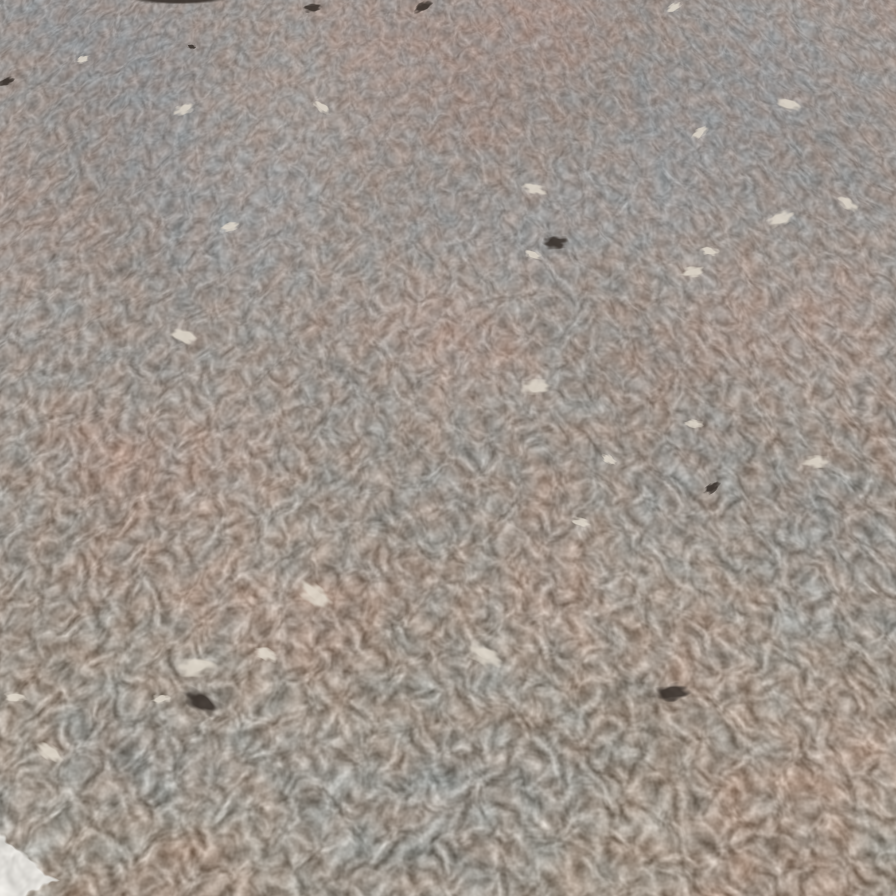
Reproduce this texture procedurally as a three.js fragment shader.

```glsl
// Worn asphalt receding into the distance, with scattered leaf flecks and a painted corner.
varying vec2 vUv;

const vec3 NEAR_COLOR = vec3(0.622, 0.583, 0.538);
const vec3 FAR_COLOR = vec3(0.610, 0.580, 0.562);
const vec3 PINK_TINT = vec3(0.030, -0.008, -0.018);
const vec3 COOL_TINT = vec3(-0.022, 0.002, 0.022);
const vec3 PALE_LEAF = vec3(0.88, 0.85, 0.80);
const vec3 DARK_LEAF = vec3(0.20, 0.17, 0.15);
const vec3 PAINT = vec3(0.87, 0.86, 0.84);
const float HORIZON = 1.9;        // height at which the ground would vanish
const float GRAIN_DENSITY = 165.0;
const float GRAIN_STRETCH = 0.52; // density along a grain relative to across
const float NEAR_CONTRAST = 0.33;
const float FAR_CONTRAST = 0.15;
const int PALE_COUNT = 26;
const int DARK_COUNT = 8;

float hash(vec2 p) {
  vec3 q = fract(vec3(p.xyx) * 0.1031);
  q += dot(q, q.yzx + 33.33);
  return fract((q.x + q.y) * q.z);
}

vec2 gradientAt(vec2 cell) {
  float angle = 6.2832 * hash(cell);
  return vec2(cos(angle), sin(angle));
}

// Signed gradient noise
float noise(vec2 p) {
  vec2 i = floor(p), f = p - i;
  vec2 u = f * f * f * (f * (f * 6.0 - 15.0) + 10.0);
  vec2 e = vec2(1.0, 0.0);
  float low = mix(dot(gradientAt(i), f), dot(gradientAt(i + e), f - e), u.x);
  float high = mix(dot(gradientAt(i + e.yx), f - e.yx),
                   dot(gradientAt(i + 1.0), f - 1.0), u.x);
  return mix(low, high, u.y);
}

vec2 rotate(vec2 p, float angle) {
  float c = cos(angle), s = sin(angle);
  return vec2(c * p.x + s * p.y, c * p.y - s * p.x);
}

// Short strokes lying along the given angle
float strokes(vec2 p, float angle) {
  return noise(rotate(p, angle) * vec2(GRAIN_STRETCH, 1.0) + 300.0);
}

// Crooked grains that lean either way from patch to patch
float stoneGrain(vec2 ground) {
  vec2 p = ground * GRAIN_DENSITY;
  p += 0.9 * vec2(noise(p * 0.35 + 71.0), noise(p * 0.35 + 123.0));
  float lean = smoothstep(-0.12, 0.12, noise(p * 0.22 + 211.0) - 0.06);
  float grain = mix(strokes(p, -0.95), strokes(p, 0.75), lean);
  return grain + 0.35 * noise(p * 1.7 + 47.0);
}

// Coverage of one ragged fleck placed by its seed
float fleck(vec2 uv, float seed, float size) {
  vec2 center = vec2(hash(vec2(seed, 3.0)), hash(vec2(seed, 17.0)));
  center.y = 1.0 - 0.85 * pow(center.y, 1.2);
  float angle = 1.4 * (hash(vec2(seed, 29.0)) - 0.5);
  float scale = size * (0.5 + 0.8 * hash(vec2(seed, 41.0))) * (HORIZON - center.y);
  vec2 q = rotate(uv - center, angle) / (scale * vec2(1.0, 0.5));
  float edge = length(q) - 1.0 + 0.6 * noise(q * 1.3 + seed * 7.0);
  return 1.0 - smoothstep(-0.4, 0.4, edge);
}

void main() {
  vec2 uv = vUv;
  float depth = HORIZON - uv.y;
  vec2 ground = vec2((uv.x - 0.5) / depth, -log(depth));
  float far = smoothstep(0.0, 1.0, uv.y);

  // Broad stains and small colour blotches
  vec3 color = mix(NEAR_COLOR, FAR_COLOR, far);
  float stain = noise(uv * vec2(3.0, 4.5) + 12.0) + 0.5 * noise(uv * 9.0 + 31.0);
  color += PINK_TINT * max(stain, 0.0) * 1.8 + COOL_TINT * max(-stain, 0.0) * 1.4;
  color += 0.035 * noise(uv * 5.0 + 90.0);
  color += vec3(0.035, -0.012, -0.035) * noise(ground * 48.0 + 150.0);

  // Stone texture, softer with distance
  float grain = stoneGrain(ground);
  float contrast = mix(NEAR_CONTRAST, FAR_CONTRAST, far);
  color += contrast * grain * vec3(0.98, 1.0, 1.02);
  color += 0.05 * noise(uv * 230.0);

  // Fallen flecks
  for (int i = 0; i < PALE_COUNT; i++) {
    color = mix(color, PALE_LEAF, 0.85 * fleck(uv, float(i) + 5.0, 0.0085));
  }
  for (int i = 0; i < DARK_COUNT; i++) {
    color = mix(color, DARK_LEAF, 0.85 * fleck(uv, float(i) + 61.0, 0.0085));
  }

  // Dark rim cut off by the top edge
  float rim = length((uv - vec2(0.2, 1.002)) / vec2(0.048, 0.006));
  color = mix(color, DARK_LEAF, 0.85 * (1.0 - smoothstep(0.7, 1.2, rim)));

  // Painted corner
  vec2 tip = uv - vec2(0.06, 0.018);
  float paintEdge = max(dot(tip, vec2(0.64, 0.77)), dot(tip, vec2(0.51, -0.86)));
  paintEdge += 0.006 * noise(uv * 90.0 + 8.0);
  vec3 paint = PAINT + 0.12 * grain;
  color = mix(color, paint, 1.0 - smoothstep(-0.002, 0.002, paintEdge));

  gl_FragColor = vec4(clamp(color, 0.0, 1.0), 1.0);
}
```
